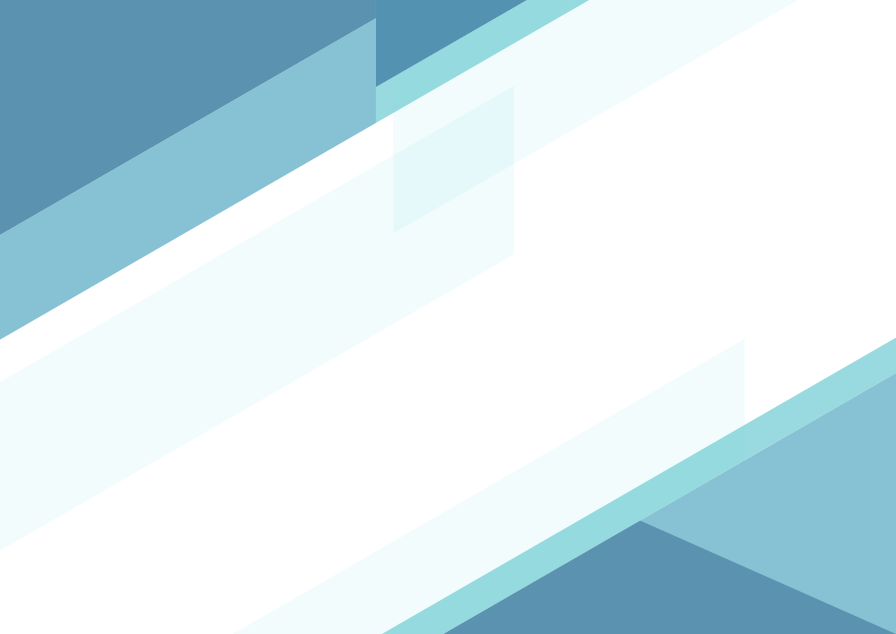
Write a WebGL 2 fragment shader that draws this background.

```glsl
#version 300 es
precision highp float;
// Flat diagonal bands in blue and teal crossing a white page, with pale glassy overlaps.

uniform vec2 u_resolution;
out vec4 fragColor;

// Palette
const vec3 WHITE = vec3(1.0);
const vec3 DEEP_BLUE = vec3(0.357, 0.571, 0.690);
const vec3 CLEAR_BLUE = vec3(0.330, 0.573, 0.700);
const vec3 LIGHT_BLUE = vec3(0.529, 0.757, 0.831);
const vec3 TEAL = vec3(0.597, 0.855, 0.875);
const vec3 GLASS = vec3(0.40, 0.86, 0.89);
const float GLASS_ALPHA = 0.085;

// Geometry, in canvas widths; a level is the height where a slanted line meets x = 0
const float SLOPE = 0.5765;
const float FAR = 9.0;
const float STEP_X = 0.4196;                       // upright joint of the upper bands
const vec2 LIGHT_BAND = vec2(0.3285, 0.4453);
const vec2 UPPER_TEAL = vec2(0.3285, 0.3685);
const vec2 LOWER_TEAL = vec2(-0.2852, -0.2457);
const vec2 LEFT_GLASS = vec2(0.0930, 0.2812);
const float LEFT_GLASS_END = 0.5736;
const float TOP_GLASS_LEVEL = 0.1940;
const float TOP_GLASS_START = 0.4388;
const float LOW_GLASS_LEVEL = -0.1497;
const float LOW_GLASS_END = 0.8312;
const vec2 WEDGE_TIP = vec2(0.7135, 0.1270);
const vec2 WEDGE_CORNER = vec2(1.0, 0.0);

float pixel;

// Smooth coverage of the side where the signed distance is positive
float cover(float d) {
    return clamp(d / pixel + 0.5, 0.0, 1.0);
}

// Coverage above a slanted line of the given level
float above(vec2 p, float level) {
    return cover((p.y - SLOPE * p.x - level) / length(vec2(1.0, SLOPE)));
}

// Slanted band between two levels, cut by two uprights
float band(vec2 p, vec2 levels, float left, float right) {
    float slant = above(p, levels.x) * (1.0 - above(p, levels.y));
    return slant * cover(p.x - left) * cover(right - p.x);
}

vec3 glaze(vec3 color, float mask) {
    return mix(color, GLASS, GLASS_ALPHA * mask);
}

void main() {
    pixel = 1.0 / u_resolution.x;
    vec2 p = gl_FragCoord.xy * pixel;
    vec3 color = WHITE;

    // Teal stripes
    color = mix(color, TEAL, band(p, UPPER_TEAL, STEP_X, FAR));
    color = mix(color, TEAL, band(p, LOWER_TEAL, -FAR, FAR));

    // Translucent panes, deeper where they overlap
    color = glaze(color, band(p, LEFT_GLASS, -FAR, LEFT_GLASS_END));
    color = glaze(color, band(p, vec2(TOP_GLASS_LEVEL, FAR), TOP_GLASS_START, FAR));
    color = glaze(color, band(p, vec2(-FAR, LOW_GLASS_LEVEL), -FAR, LOW_GLASS_END));

    // Upper left blocks
    color = mix(color, LIGHT_BLUE, band(p, LIGHT_BAND, -FAR, STEP_X));
    color = mix(color, DEEP_BLUE, band(p, vec2(LIGHT_BAND.y, FAR), -FAR, STEP_X));
    color = mix(color, CLEAR_BLUE, band(p, vec2(UPPER_TEAL.y, FAR), STEP_X, FAR));

    // Lower right corner, split by a falling edge
    vec2 edge = normalize(WEDGE_CORNER - WEDGE_TIP);
    float upperSide = cover(dot(p - WEDGE_TIP, vec2(-edge.y, edge.x)));
    vec3 corner = mix(DEEP_BLUE, LIGHT_BLUE, upperSide);
    color = mix(color, corner, 1.0 - above(p, LOWER_TEAL.x));

    fragColor = vec4(color, 1.0);
}
```
